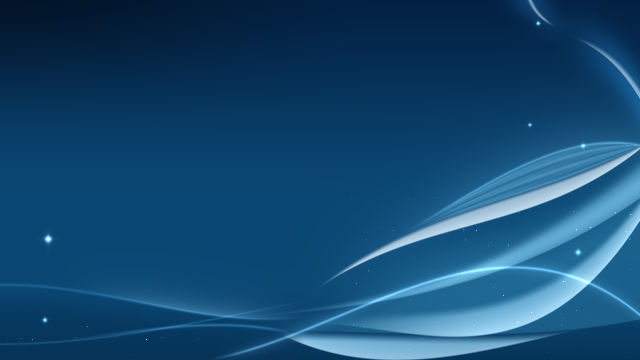
Reproduce this background procedurally as a WebGL 1 fragment shader.

```glsl
precision highp float;
// Silky light ribbons and sparkles sweeping over a deep blue gradient.
uniform vec2 u_resolution;

const float ASPECT = 16.0 / 9.0;
const float EDGE = 0.003;       // edge softness, in canvas heights
const float DUST_CELLS = 26.0;  // sparkle cells per canvas height
const vec3 NIGHT = vec3(0.01, 0.12, 0.25);
const vec3 OCEAN = vec3(0.04, 0.28, 0.455);
const vec3 ABYSS = vec3(0.02, 0.19, 0.33);
const vec3 TEAL = vec3(0.13, 0.42, 0.59);
const vec3 AZURE = vec3(0.27, 0.56, 0.74);
const vec3 SKY = vec3(0.43, 0.72, 0.88);
const vec3 ICE = vec3(0.67, 0.87, 0.98);
const vec3 PEARL = vec3(0.80, 0.89, 0.95);

// Fraction of the way from a to b.
float span(float x, float a, float b) {
  return clamp((x - a) / (b - a), 0.0, 1.0);
}

// Cubic through four evenly spaced heights.
float curve(float t, float h0, float h1, float h2, float h3) {
  float p = t - 1.0 / 3.0, q = t - 2.0 / 3.0, r = t - 1.0;
  return 4.5 * (p * q * (h3 * t - h0 * r) + 3.0 * t * r * (h1 * q - h2 * p));
}

// Band with a crisp lower edge and a chosen upper softness.
float sheet(float y, float lo, float hi, float soft) {
  return smoothstep(lo - EDGE, lo + EDGE, y) * (1.0 - smoothstep(hi - soft, hi + EDGE, y));
}

float across(float y, float lo, float hi) {
  return clamp((y - lo) / max(hi - lo, 0.002), 0.0, 1.0);
}

float strand(float y, float center, float width) {
  float d = (y - center) / width;
  return exp(-d * d);
}

float hash(vec2 p) {
  return fract(sin(dot(p, vec2(127.1, 311.7))) * 43758.5);
}

// Round core with thin crossed rays.
float sparkle(vec2 d, float r) {
  vec2 a = abs(d) / r;
  return exp(-dot(a, a) * 14.0) + 0.4 * (exp(-a.x * 9.0 - a.y * 3.0) + exp(-a.y * 9.0 - a.x * 4.0));
}

// One random glint per cell, mostly small.
float dust(vec2 p) {
  vec2 cell = floor(p);
  float seed = hash(cell);
  vec2 spot = 0.25 + 0.5 * vec2(hash(cell + 3.7), hash(cell + 8.3));
  float size = mix(0.05, 0.16, seed * seed * seed);
  return step(0.5, hash(cell + 5.1)) * sparkle(p - cell - spot, size) * (0.2 + 0.6 * seed);
}

vec3 backdrop(float x, float y) {
  vec3 c = mix(OCEAN, NIGHT, smoothstep(0.4, 1.1, y));
  c *= 1.0 - 0.45 * smoothstep(0.6, 1.1, y) * (1.0 - smoothstep(0.0, 0.6, x));
  return mix(ABYSS, c, smoothstep(-0.08, 0.24, y));
}

// Tail and threads running in from the left.
vec3 leftTail(vec3 c, float x, float y) {
  float t = span(x, 0.0, 0.56);
  float tail = curve(t, 0.208, 0.171, 0.116, 0.155);
  float thread = curve(t, 0.044, 0.069, 0.127, 0.19);
  float low = curve(span(x, 0.078, 0.469), 0.051, 0.079, 0.097, 0.069);
  float fade = 1.0 - smoothstep(0.34, 0.5, x), rise = smoothstep(0.08, 0.3, x);
  float mist = smoothstep(-EDGE, EDGE, y - tail) * exp(-max(y - tail, 0.0) / 0.03);
  c = mix(c, ABYSS, 0.4 * fade * (1.0 - smoothstep(tail - 0.08, tail, y)));
  c = mix(c, SKY, 0.5 * mist * rise * fade);
  c += SKY * 0.14 * fade * (strand(y, tail, 0.004) + strand(y, thread, 0.003));
  return c + SKY * 0.25 * strand(y, low, 0.004) * rise * (1.0 - smoothstep(0.4, 0.47, x));
}

// Pale wisps in the upper right corner.
vec3 wisps(vec3 c, float x, float y) {
  float bend = curve(span(y, 1.0, 0.93), 0.828, 0.835, 0.846, 0.863);
  float t = span(x, 0.892, 1.0);
  float hi = curve(t, 0.903, 0.878, 0.833, 0.755), lo = curve(t, 0.9, 0.866, 0.812, 0.725);
  float upper = smoothstep(0.925, 0.95, y), outer = smoothstep(0.885, 0.93, x);
  c += TEAL * 0.3 * smoothstep(0.86, 1.0, y) * strand(x, bend, 0.03);
  c += TEAL * 0.35 * smoothstep(0.86, 0.98, x) * strand(y, lo, 0.07);
  c = mix(c, PEARL, 0.6 * upper * strand(x, bend, 0.003));
  return mix(c, PEARL, 0.6 * outer * sheet(y, lo, hi, 0.018));
}

void main() {
  vec2 uv = gl_FragCoord.xy / u_resolution, p = uv * vec2(ASPECT, 1.0);
  float x = uv.x, y = uv.y, right = smoothstep(0.42, 0.75, x);

  // Ribbon outlines
  float t = span(x, 0.475, 1.0);
  float pearlTop = curve(t, 0.171, 0.361, 0.47, 0.597), pearlLow = curve(t, 0.171, 0.329, 0.421, 0.586);
  float veilTop = curve(span(x, 0.62, 1.0), 0.34, 0.475, 0.579, 0.597);
  t = span(x, 0.325, 1.0);
  float midTop = curve(t, 0.12, 0.171, 0.31, 0.565), midLow = curve(t, 0.111, 0.15, 0.245, 0.449);
  float arc = curve(t, 0.0, 0.137, 0.255, 0.125);
  t = span(x, 0.495, 1.0);
  float brightTop = curve(t, 0.106, 0.139, 0.201, 0.449), brightLow = curve(t, 0.102, 0.069, 0.106, 0.387);
  t = span(x, 0.43, 1.0);
  float baseTop = curve(t, 0.081, 0.074, 0.074, 0.113), baseLow = curve(t, 0.079, 0.0, 0.046, 0.118);

  // Glow, translucent body and left tail
  vec3 c = backdrop(x, y);
  float crest = max(pearlTop, step(0.62, x) * veilTop);
  c = mix(c, AZURE, 0.36 * right * exp(-abs(y - crest) / 0.075));
  c = mix(c, TEAL, 0.7 * right * sheet(y, brightLow, pearlLow, 0.1));
  c = mix(c, TEAL, 0.7 * smoothstep(0.35, 0.6, x) * sheet(y, baseTop, max(arc, midLow), 0.05));
  c = leftTail(c, x, y);

  // Middle, bright and lower bands
  float fold = 0.55 + 0.3 * sin(5.0 * across(y, midLow, midTop));
  c = mix(c, SKY, fold * smoothstep(0.3, 0.55, x) * sheet(y, midLow, midTop, 0.04));
  fold = across(y, brightLow, brightTop);
  c = mix(c, mix(ICE, SKY, fold), (1.0 - 0.35 * fold) * smoothstep(0.47, 0.78, x) * sheet(y, brightLow, brightTop, 0.03));
  fold = across(y, baseLow, baseTop);
  c = mix(c, mix(ICE, SKY, fold), (0.95 - 0.3 * x * x) * smoothstep(0.43, 0.48, x) * sheet(y, baseLow, baseTop, 0.03));

  // Veil with silky folds, then the pearl ribbon
  fold = across(y, pearlTop, veilTop);
  float silk = 0.45 + 0.2 * sin(fold * 17.0 + x * 9.0) + 0.1 * sin(fold * 37.0 - x * 14.0);
  float inVeil = smoothstep(0.62, 0.74, x);
  c = mix(c, mix(TEAL, SKY, silk), 0.75 * inVeil * sheet(y, pearlTop, veilTop, EDGE));
  c += ICE * 0.2 * inVeil * strand(y, veilTop, 0.004);
  fold = 0.95 - 0.3 * across(y, pearlLow, pearlTop);
  c = mix(c, PEARL, fold * smoothstep(0.475, 0.56, x) * sheet(y, pearlLow, pearlTop, 0.012));

  // Arc and wisps
  c += ICE * smoothstep(0.32, 0.4, x) * (0.35 * strand(y, arc, 0.004) + 0.08 * strand(y, arc, 0.02));
  c = wisps(c, x, y);

  // Dust and larger stars
  float field = 0.6 * right * strand(y, mix(0.12, 0.34, x * x), 0.22);
  field += strand(y, 0.04, 0.05) * (1.0 - smoothstep(0.15, 0.4, x));
  float stars = dust(p * DUST_CELLS) * min(field, 1.0);
  stars += sparkle(p - vec2(0.134, 0.336), 0.03) + 0.7 * sparkle(p - vec2(0.125, 0.111), 0.02);
  stars += 0.7 * sparkle(p - vec2(1.495, 0.935), 0.018) + 0.6 * sparkle(p - vec2(1.472, 0.653), 0.016);
  stars += 0.6 * sparkle(p - vec2(1.606, 0.299), 0.024) + 0.5 * sparkle(p - vec2(1.62, 0.595), 0.02);
  gl_FragColor = vec4(clamp(c + ICE * stars, 0.0, 1.0), 1.0);
}
```
